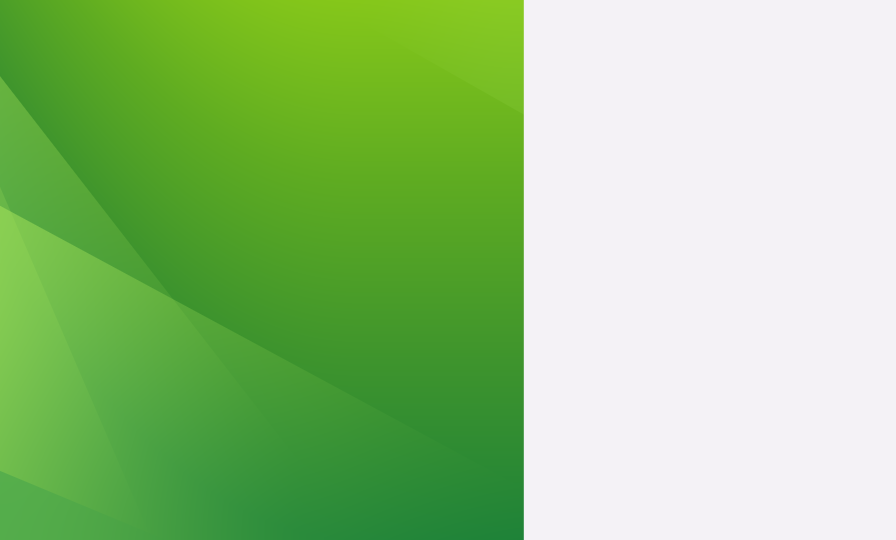
Write a Shadertoy shader that draws this background.

```glsl
// Green gradient panel with translucent slanted facets beside a pale blank area.

const vec3 PALE   = vec3(0.957, 0.950, 0.963);
const vec3 LIME   = vec3(0.522, 0.780, 0.102);
const vec3 LEAF   = vec3(0.372, 0.674, 0.130);
const vec3 GREEN  = vec3(0.243, 0.580, 0.176);
const vec3 FOREST = vec3(0.118, 0.510, 0.220);
const vec3 GLOW   = vec3(0.647, 0.890, 0.353);
const vec3 SHADE  = vec3(0.190, 0.600, 0.290);
const float PANEL_EDGE = 0.5846;

// Colour ramp from bright lime (0) to deep forest green (1).
vec3 greenRamp(float t) {
    vec3 c = mix(LIME, LEAF, clamp(t / 0.33, 0.0, 1.0));
    c = mix(c, GREEN, clamp((t - 0.33) / 0.34, 0.0, 1.0));
    return mix(c, FOREST, clamp((t - 0.67) / 0.33, 0.0, 1.0));
}

// Smooth coverage below the line y = start + slope * x, with y measured down.
float below(vec2 p, float start, float slope) {
    float pixel = length(vec2(slope, 1.0) / iResolution.xy);
    return clamp((p.y - start - slope * p.x) / pixel + 0.5, 0.0, 1.0);
}

// Strength that falls from one at the left side to zero at x = reach.
float fadeRight(float x, float reach, float power) {
    return pow(max(1.0 - x / reach, 0.0), power);
}

vec3 panelColour(vec2 p) {
    // Vertical gradient, darkened toward the left
    vec3 c = greenRamp(p.y + 0.53 * fadeRight(p.x, 0.4, 2.0));

    // Steep facet
    float steep = below(p, 0.141, 2.139) * fadeRight(p.x, 0.34, 1.5);
    c = mix(c, GLOW, 0.40 * steep);

    // Broad facet, dimming toward the bottom
    float dim = mix(1.0, 0.55, smoothstep(0.4, 1.0, p.y));
    float broad = below(p, 0.381, 0.896) * fadeRight(p.x, 0.60, 1.5);
    c = mix(c, GLOW, 0.56 * broad * dim);

    // Narrow left facet
    float narrow = below(p, 0.346, 3.857) * (1.0 - smoothstep(0.4, 1.05, p.y));
    c = mix(c, GLOW, 0.20 * narrow);

    // Darker wedge in the lower left corner
    float wedge = below(p, 0.872, 0.691) * fadeRight(p.x, 0.20, 1.0);
    c = mix(c, SHADE, 0.42 * wedge);

    // Faint sheen in the upper right corner
    float sheen = (1.0 - below(p, -0.338, 0.941)) * smoothstep(0.38, 0.58, p.x);
    return mix(c, GLOW, 0.13 * sheen);
}

void mainImage(out vec4 fragColor, in vec2 fragCoord) {
    vec2 p = fragCoord / iResolution.xy;
    p.y = 1.0 - p.y;
    float blank = clamp((p.x - PANEL_EDGE) * iResolution.x + 0.5, 0.0, 1.0);
    fragColor = vec4(mix(panelColour(p), PALE, blank), 1.0);
}
```
